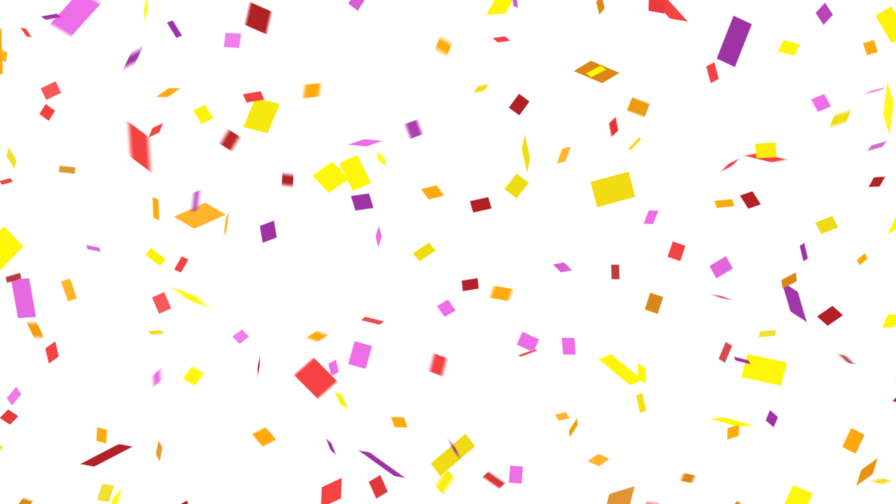
This pattern is drawn by a WebGL 1 fragment shader. Its source:

```glsl
precision highp float;

uniform vec2 u_resolution;

// Lengths are fractions of the canvas height
#define SMALL_CELL 0.115
#define LARGE_CELL 0.222
#define SMALL_HALF vec2(0.0175, 0.0132)
#define LARGE_HALF vec2(0.0385, 0.0250)
#define SMALL_DENSITY 0.84
#define LARGE_DENSITY 0.78
#define SIZE_VARIATION 0.22
#define MIN_FACING 0.12
#define EDGE_WIDTH 0.0042
#define MOTION_BLUR 0.012
#define BLURRED_SHARE 0.22
#define PAPER vec3(1.0)

vec4 hash4(vec2 cell, float seed) {
    vec4 p = fract(vec4(cell.xyx, cell.y + seed) * vec4(0.1031, 0.1030, 0.0973, 0.1099) + seed * 0.137);
    p += dot(p, p.wzxy + 33.33);
    return fract((p.xxyz + p.yzzw) * p.zywx);
}

mat2 rotation(float angle) {
    float c = cos(angle), s = sin(angle);
    return mat2(c, s, -s, c);
}

// Each paper has a lit side and a shaded side
vec3 paperColor(float pick, float shade) {
    if (pick < 0.27) return mix(vec3(0.96, 0.26, 0.26), vec3(0.70, 0.13, 0.15), shade);
    if (pick < 0.52) return mix(vec3(0.93, 0.43, 0.90), vec3(0.62, 0.20, 0.64), shade);
    if (pick < 0.78) return mix(vec3(1.00, 0.97, 0.03), vec3(0.94, 0.86, 0.08), shade);
    return mix(vec3(1.00, 0.67, 0.05), vec3(0.86, 0.53, 0.09), shade);
}

// Soft coverage of a strip, fading when it is thinner than its edge
float strip(float distance, float halfWidth, float soft) {
    float edge = smoothstep(-0.5 * soft, 0.5 * soft, halfWidth - abs(distance));
    return edge * min(1.0, 0.5 + halfWidth / soft);
}

// A rectangle foreshortened by a tilt, seen as a parallelogram
float flake(vec2 p, vec2 halfSize, float facing, float axis, float spin, vec2 soft) {
    mat2 toPaper = rotation(spin) * mat2(1.0, 0.0, 0.0, 1.0 / facing) * rotation(axis);
    vec2 q = toPaper * p;
    vec2 slope = vec2(length(vec2(toPaper[0].x, toPaper[1].x)),
                      length(vec2(toPaper[0].y, toPaper[1].y)));
    vec2 d = q / slope;
    vec2 h = halfSize / slope;
    return strip(d.x, h.x, soft.x) * strip(d.y, h.y, soft.y);
}

// One scattered flake per cell, painted over the color beneath
vec3 scatter(vec3 color, vec2 p, float cellSize, vec2 halfSize, float density, float seed) {
    vec2 home = floor(p / cellSize);
    float edge = max(EDGE_WIDTH, 1.3 / u_resolution.y);
    for (int j = -1; j <= 1; j++) {
        for (int i = -1; i <= 1; i++) {
            vec2 cell = home + vec2(float(i), float(j));
            vec4 place = hash4(cell + 17.0, seed);
            vec4 pose = hash4(cell + 71.0, seed + 5.3);
            vec4 look = hash4(cell + 139.0, seed + 11.7);
            vec2 center = (cell + place.xy) * cellSize;

            float size = 1.0 + SIZE_VARIATION * (2.0 * place.w - 1.0);
            float facing = mix(MIN_FACING, 1.0, pose.x);
            float blur = look.z < BLURRED_SHARE ? MOTION_BLUR * look.w : 0.0;
            vec2 soft = vec2(edge) + (pose.w < 0.5 ? vec2(blur, 0.0) : vec2(0.0, blur));
            float cover = flake(p - center, halfSize * size, facing,
                                6.2832 * pose.y, 6.2832 * pose.z, soft);
            cover *= step(place.z, density) * mix(0.88, 1.0, step(0.15, look.w));

            // Hues advance from cell to cell so that their shares stay even
            float pick = fract(cell.x * 0.382 + cell.y * 0.236 + 0.45 * look.x);
            float shade = smoothstep(0.35, 0.75, look.y);
            color = mix(color, paperColor(pick, shade), cover);
        }
    }
    return color;
}

void main() {
    vec2 p = gl_FragCoord.xy / u_resolution.y;
    vec3 color = PAPER;
    color = scatter(color, p, LARGE_CELL, LARGE_HALF, LARGE_DENSITY, 3.1);
    color = scatter(color, p + 0.37, SMALL_CELL, SMALL_HALF, SMALL_DENSITY, 8.6);
    gl_FragColor = vec4(color, 1.0);
}
```
